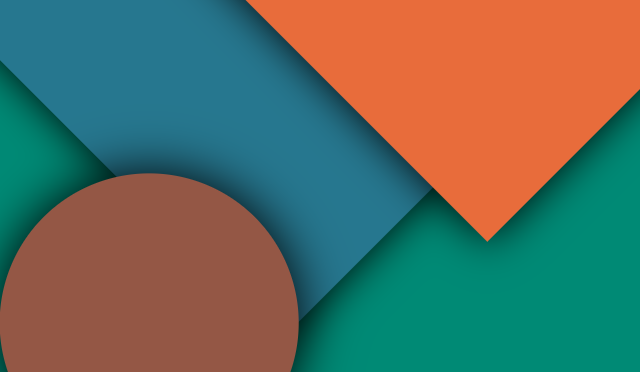
This background is drawn by a Shadertoy shader. Its source:

```glsl
// Flat paper shapes stacked over a green ground: a blue corner, an orange
// corner and a brown disc. Each sheet is a signed distance with a smooth
// edge, and drops a Gaussian-blurred shadow on the sheets beneath it.

#define GREEN vec3(0.000, 0.540, 0.460)
#define BLUE vec3(0.150, 0.467, 0.560)
#define ORANGE vec3(0.908, 0.424, 0.230)
#define BROWN vec3(0.580, 0.340, 0.270)
#define BLUE_TIP vec2(0.753, 0.085)
#define ORANGE_TIP vec2(1.310, 0.350)
#define DISC_CENTER vec2(0.401, 0.132)
#define DISC_RADIUS 0.402
#define CORNER_BLUR 0.056
#define DISC_BLUR 0.066
#define SHADOW_STRENGTH 0.95

// Distances to the two diagonal sides of a right angle opening upward
vec2 cornerSides(vec2 p, vec2 tip) {
    vec2 q = p - tip;
    return vec2(-q.x - q.y, q.x - q.y) * sqrt(0.5);
}

// Coverage of a straight edge after a Gaussian blur
float blurredEdge(float dist, float blur) {
    float u = clamp(dist / blur, -4.0, 4.0);
    return 0.5 - 0.5 * tanh(u * (0.798 + 0.0357 * u * u));
}

// Darken what lies below, then lay the sheet on top
vec3 laySheet(vec3 below, vec3 sheet, float dist, float shadow) {
    float coverage = clamp(0.5 - dist * iResolution.y, 0.0, 1.0);
    return mix(below * (1.0 - SHADOW_STRENGTH * shadow), sheet, coverage);
}

vec3 layCorner(vec3 below, vec3 sheet, vec2 p, vec2 tip) {
    vec2 sides = cornerSides(p, tip);
    float shadow = blurredEdge(sides.x, CORNER_BLUR)
                 * blurredEdge(sides.y, CORNER_BLUR);
    return laySheet(below, sheet, max(sides.x, sides.y), shadow);
}

void mainImage(out vec4 fragColor, in vec2 fragCoord) {
    // One unit is the canvas height
    vec2 p = fragCoord / iResolution.y;

    // Sheets from bottom to top
    vec3 color = layCorner(GREEN, BLUE, p, BLUE_TIP);
    color = layCorner(color, ORANGE, p, ORANGE_TIP);
    float disc = length(p - DISC_CENTER) - DISC_RADIUS;
    color = laySheet(color, BROWN, disc, blurredEdge(disc, DISC_BLUR));

    fragColor = vec4(color, 1.0);
}
```
